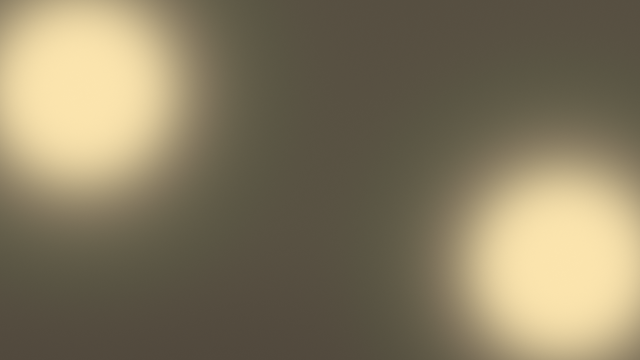
This background is drawn by a Shadertoy shader. Its source:

```glsl
#define GLOW_A vec2(0.225, 0.750)
#define GLOW_B vec2(1.567, 0.264)
#define GLOW_RADIUS 0.287
#define GLOW_FALLOFF 4.7
#define GLOW_COLOR vec3(0.985, 0.895, 0.680)
#define BASE_LOW vec3(0.312, 0.280, 0.235)
#define BASE_HIGH vec3(0.333, 0.304, 0.251)
#define HALO_TINT vec3(-0.008, 0.006, -0.004)

// Flat bright core with a long soft tail
float glow(vec2 p, vec2 center) {
    return 1.0 / (1.0 + pow(length(p - center) / GLOW_RADIUS, GLOW_FALLOFF));
}

// Small noise that hides banding in the dark gradient
float hash(vec2 p) {
    return fract(sin(dot(p, vec2(12.99, 78.23))) * 43758.5);
}

void mainImage(out vec4 fragColor, in vec2 fragCoord) {
    // Height spans 0 to 1; x is stretched to a 16:9 frame
    vec2 p = fragCoord / iResolution.xy * vec2(16.0 / 9.0, 1.0);

    // Dark backdrop, slightly warmer near the floor
    vec3 color = mix(BASE_LOW, BASE_HIGH, smoothstep(-0.05, 0.4, p.y));

    // Two glows joined without overshoot
    float light = 1.0 - (1.0 - glow(p, GLOW_A)) * (1.0 - glow(p, GLOW_B));
    color = mix(color, GLOW_COLOR, light);

    // Faint olive tint in the outer halo
    float halo = smoothstep(0.01, 0.05, light) * (1.0 - smoothstep(0.08, 0.3, light));
    color += HALO_TINT * halo;

    color += (hash(fragCoord) - 0.5) / 255.0;
    fragColor = vec4(color, 1.0);
}
```
